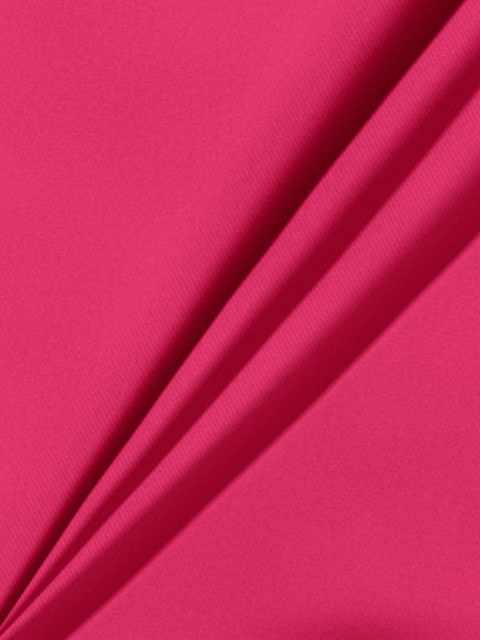
Reproduce this texture procedurally as a WebGL 1 fragment shader.

```glsl
precision highp float;
uniform vec2 u_resolution;

vec2 gradientAt(vec2 cell) {
  vec2 h = vec2(dot(cell, vec2(127.1, 311.7)), dot(cell, vec2(269.5, 183.3)));
  return fract(sin(h) * 43758.5) * 2.0 - 1.0;
}

float gradientNoise(vec2 p) {
  vec2 i = floor(p);
  vec2 f = p - i;
  vec2 u = f * f * f * (f * (f * 6.0 - 15.0) + 10.0);
  float a = dot(gradientAt(i), f);
  float b = dot(gradientAt(i + vec2(1.0, 0.0)), f - vec2(1.0, 0.0));
  float c = dot(gradientAt(i + vec2(0.0, 1.0)), f - vec2(0.0, 1.0));
  float d = dot(gradientAt(i + vec2(1.0, 1.0)), f - vec2(1.0, 1.0));
  return mix(mix(a, b, u.x), mix(c, d, u.x), u.y);
}

// Horizontal place of a crease, bent through its bottom, middle and top.
float crease(float y, float bottom, float middle, float top) {
  float bend = 2.0 * (top + bottom - 2.0 * middle);
  return bottom + (top - bottom - bend) * y + bend * y * y;
}

// Shadow that grows softly from one crease and stops at another.
float shadowBand(float x, float start, float end, float softIn, float softOut) {
  float enter = smoothstep(start - softIn, start + softIn, x);
  float leave = smoothstep(end - softOut, end + softOut, x);
  return enter * (1.0 - leave);
}

float ridge(float x, float center, float width) {
  float d = (x - center) / width;
  return exp(-d * d);
}

vec3 dye(float light) {
  vec3 deep = vec3(0.36, 0.0, 0.05);
  vec3 dark = vec3(0.60, 0.015, 0.16);
  vec3 middle = vec3(0.71, 0.085, 0.265);
  vec3 lit = vec3(0.88, 0.215, 0.425);
  vec3 color = mix(deep, dark, clamp(light / 0.4, 0.0, 1.0));
  color = mix(color, middle, clamp((light - 0.4) / 0.2, 0.0, 1.0));
  return mix(color, lit, clamp((light - 0.6) / 0.4, 0.0, 1.25));
}

float weave(vec2 p, float foldMask) {
  float wobble = gradientNoise(p * 28.0) * 1.2;
  float ribs = sin(dot(p, vec2(820.0, 430.0)) + wobble);
  float threads = gradientNoise(p * vec2(190.0, 260.0));
  float fuzz = gradientNoise(p * 95.0 + 17.0);
  return ribs * mix(0.014, 0.040, foldMask) + threads * 0.12 + fuzz * 0.055;
}

void main() {
  vec2 p = gl_FragCoord.xy / u_resolution.y;
  p.x *= 0.75 * u_resolution.y / u_resolution.x;
  float x = p.x + gradientNoise(p * 7.0) * 0.003;
  float y = p.y;

  // Creases from left to right
  float firstTurn = crease(y, -0.033, 0.285, 0.630);
  float secondEdge = crease(y, -0.014, 0.336, 0.727);
  float secondTurn = crease(y, -0.013, 0.390, 0.800);
  float thirdEdge = crease(y, -0.005, 0.447, 0.862);
  float thirdTurn = crease(y, 0.007, 0.523, 0.964);
  float shadowEnd = crease(y, 0.104, 0.620, 1.085);

  // Shadows between the folds
  float deepShade = shadowBand(x, firstTurn, secondEdge, 0.008 + 0.034 * y, 0.003 + 0.004 * y);
  float midShade = shadowBand(x, secondTurn, thirdEdge, 0.006 + 0.028 * y, 0.003 + 0.007 * y);
  float castShade = shadowBand(x, thirdTurn, shadowEnd, 0.010 + 0.028 * y, 0.010);

  // Broad light across the cloth
  float foldMask = smoothstep(firstTurn - 0.13, firstTurn - 0.02, x)
                 * (1.0 - smoothstep(thirdTurn, thirdTurn + 0.05, x));
  float light = 0.975 + gradientNoise(p * 3.2) * 0.07 + gradientNoise(p * 9.0 + 5.0) * 0.03;
  light -= 0.085 * foldMask;
  light -= 0.065 * smoothstep(shadowEnd, shadowEnd + 0.03, x);
  light += 0.040 * ridge(x, firstTurn - 0.10 * y - 0.025, 0.012 + 0.045 * y);
  light += 0.055 * ridge(x, mix(secondEdge, secondTurn, 0.42), 0.006 + 0.025 * y);
  light += 0.060 * ridge(x, mix(thirdEdge, thirdTurn, 0.40), 0.010 + 0.030 * y);
  light -= 0.26 * ridge(length((p - vec2(0.56, 0.0)) * vec2(0.35, 1.3)), 0.0, 0.05);

  // Shade depth, deepest close to the sharp edges
  float nearEdge = smoothstep(firstTurn, secondEdge, x);
  light = mix(light, mix(0.27, 0.05, nearEdge), deepShade);
  light = mix(light, 0.35, midShade * 0.97);
  float castDepth = mix(0.46, 0.34, smoothstep(thirdTurn, shadowEnd, x));
  light = mix(light, castDepth, castShade * 0.97);

  // Knitted surface, quieter in shadow
  float shade = max(deepShade, max(midShade, castShade));
  light += weave(p, foldMask) * mix(1.0, 0.5, shade);
  gl_FragColor = vec4(clamp(dye(light), 0.0, 1.0), 1.0);
}
```
